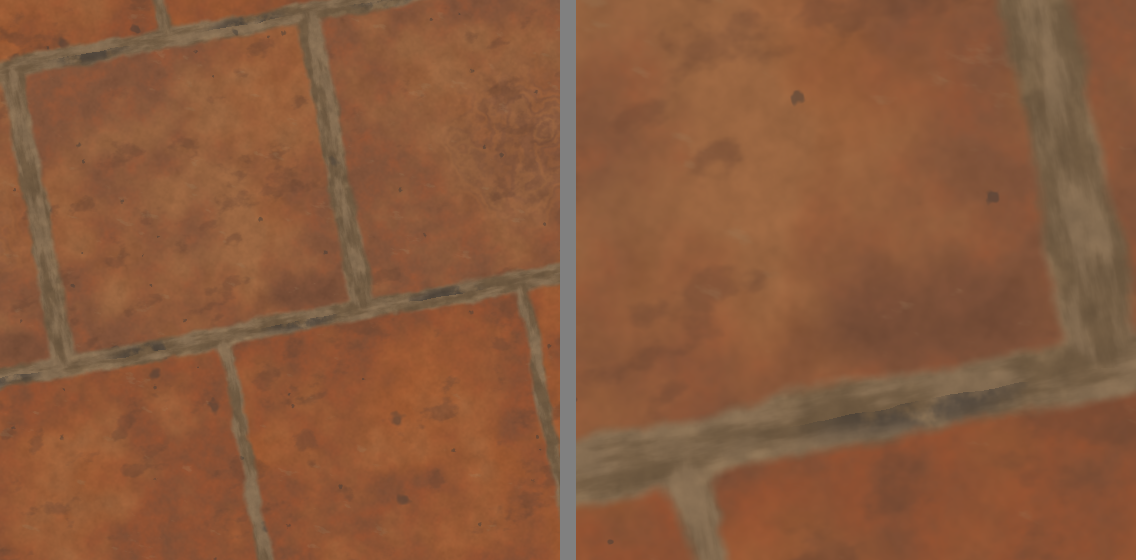
Left, the full canvas; right, a detail of the centre.
A WebGL 2 fragment shader for this texture:

```glsl
#version 300 es
precision highp float;
// Worn terracotta floor tiles in a tilted running bond with uneven mortar.
// A rotated grid gives the joints; layered value noise colours the clay,
// softens the edges and places stains, pits and streaks along the mortar.

#define TILT 0.187               // rotation of the rows, radians
#define TILE 0.541               // tile pitch in canvas heights
#define ORIGIN vec2(0.18, 0.317) // a joint crossing in rotated space
#define STAGGER 0.53             // shift of every other row, in tiles
#define BED_HALF 0.0185          // half width of joints between rows
#define WIDE_HALF 0.0205         // half width of joints in even rows
#define THIN_HALF 0.0125         // half width of joints in odd rows
#define ROUGHNESS 0.016          // waviness of the tile edges
#define SOFTNESS 0.0045          // blur of the tile edges
#define WEAR 0.75                // strength of stains and chips

uniform vec2 u_resolution;
out vec4 fragColor;

const vec3 OCHRE = vec3(0.59, 0.39, 0.25);
const vec3 ORANGE = vec3(0.615, 0.35, 0.195);
const vec3 UMBER = vec3(0.495, 0.325, 0.235);
const vec3 RUST = vec3(0.53, 0.295, 0.185);
const vec3 MORTAR = vec3(0.52, 0.425, 0.32);
const vec3 MORTAR_DARK = vec3(0.43, 0.345, 0.25);
const vec3 SOOT = vec3(0.25, 0.23, 0.215);
const vec3 CHIP = vec3(0.60, 0.49, 0.36);

float hash(vec2 p) {
    vec3 q = fract((p.xyx + 19.7) * vec3(0.1031, 0.1030, 0.0973));
    q += dot(q, q.yzx + 33.33);
    return fract((q.x + q.y) * q.z);
}

float noise(vec2 p) {
    vec2 i = floor(p), f = fract(p);
    f = f * f * (3.0 - 2.0 * f);
    return mix(mix(hash(i), hash(i + vec2(1, 0)), f.x),
               mix(hash(i + vec2(0, 1)), hash(i + vec2(1, 1)), f.x), f.y);
}

float fbm(vec2 p) {
    float sum = 0.0, amp = 0.5;
    for (int i = 0; i < 5; i++) {
        sum += amp * noise(p);
        p = mat2(1.6, 1.2, -1.2, 1.6) * p + 7.3;
        amp *= 0.5;
    }
    return sum;
}

// Soft elliptical mark, 1 at its centre
float blot(vec2 p, vec2 centre, vec2 radius) {
    return 1.0 - smoothstep(0.3, 1.1, length((p - centre) / radius));
}

// Sparse irregular pits, one candidate per cell
float pits(vec2 p, float density) {
    vec2 cell = floor(p);
    vec2 centre = 0.3 + 0.4 * vec2(hash(cell + 3.1), hash(cell + 8.7));
    float radius = 0.08 + 0.14 * hash(cell + 5.3);
    float dist = length(fract(p) - centre) + 0.15 * (noise(p * 9.0) - 0.5);
    return step(hash(cell), density) * (1.0 - smoothstep(radius * 0.3, radius, dist));
}

vec3 clayColor(vec2 q, vec2 local, vec2 id, float inset, float odd) {
    float broad = fbm(q * 5.0 + id * 3.7);
    float mottled = fbm(q * 17.0 + 11.0);
    float fine = fbm(q * 50.0 + 31.0);
    float rim = 1.0 - smoothstep(0.0, 0.14, inset + 0.15 * (broad - 0.5));

    float warmth = mix(0.05, 0.65, odd) + 0.25 * hash(id + 2.0);
    vec3 color = mix(OCHRE, ORANGE, clamp(warmth + 1.3 * (mottled - 0.5) + 0.3 * rim, 0.0, 1.0));
    vec3 shade = mix(UMBER, RUST, clamp(0.2 + 0.45 * odd + 1.6 * (fine - 0.5), 0.0, 1.0));
    float patches = smoothstep(0.40, 0.64, 0.5 * broad + 0.4 * mottled + 0.1 * fine + 0.09 * rim);
    color = mix(color, shade, 0.85 * patches);

    // Smoky corner on the even rows
    vec2 bent = local + 0.04 * (vec2(mottled, broad) - 0.5);
    color = mix(color, UMBER * 0.9, 0.75 * (1.0 - odd) * blot(bent, vec2(0.45, 0.05), vec2(0.10, 0.04)));

    // Broken ripples in a broad stain on alternate even-row tiles
    vec2 arm = local - vec2(0.35, 0.24);
    float ripple = sin(150.0 * length(arm) + 36.0 * mottled);
    float whorl = (1.0 - odd) * mod(id.x, 2.0) * blot(arm, vec2(0.0), vec2(0.19));
    color = mix(color, UMBER * 0.97, whorl * (0.45 + 0.25 * ripple));

    // Dark smudges, faint scratches, grain and rare pits
    float smudge = smoothstep(0.61, 0.75, fbm(q * vec2(19.0, 27.0) + 70.0));
    color = mix(color, UMBER * 0.85, 0.6 * WEAR * smudge);
    float scratch = smoothstep(0.70, 0.82, fbm(mat2(0.9, 0.4, -0.4, 0.9) * q * vec2(28.0, 60.0)));
    color = mix(color, CHIP, 0.3 * WEAR * scratch);
    color *= 1.0 + 0.2 * (fine - 0.49) + 0.035 * (noise(q * 200.0) - 0.5);
    float pit = max(pits(q * 13.0, 0.03), pits(q * 38.0 + 5.0, 0.04));
    return mix(color, SOOT, 0.6 * WEAR * pit);
}

vec3 mortarColor(vec2 q, vec2 local, vec2 edge, float inset) {
    // Streaks follow whichever joint is nearer
    float upright = smoothstep(-0.01, 0.01, edge.y - edge.x);
    float streak = mix(fbm(q * vec2(20.0, 75.0)), fbm(q * vec2(75.0, 20.0) + 50.0), upright);
    vec3 color = mix(MORTAR_DARK, MORTAR, smoothstep(0.3, 0.65, streak));
    float rim = smoothstep(-0.016, -0.004, inset) * smoothstep(0.5, 0.68, fbm(q * 26.0 + 9.0));
    color = mix(color, CHIP, 0.55 * WEAR * rim);

    // Dark deposit recurring along the joints between rows
    float fromBed = local.y - TILE * step(0.5 * TILE, local.y);
    float soot = blot(vec2(local.x, fromBed), vec2(0.145, 0.0), vec2(0.085, 0.022));
    soot *= smoothstep(0.34, 0.56, fbm(q * 34.0 + 4.0));
    soot = max(soot, 0.7 * pits(q * 16.0 + 2.0, 0.06));
    color = mix(color, SOOT, 0.85 * WEAR * soot);
    return color * (1.0 + 0.2 * (fbm(q * 85.0) - 0.48));
}

void main() {
    vec2 p = gl_FragCoord.xy / u_resolution.y;
    float c = cos(TILT), s = sin(TILT);
    vec2 q = mat2(c, -s, s, c) * p;

    // Wavy running-bond grid
    vec2 wobble = vec2(fbm(q * 13.0), fbm(q * 13.0 + 40.0)) - 0.48;
    vec2 grid = (q + ROUGHNESS * wobble - ORIGIN) / TILE;
    float odd = mod(floor(grid.y), 2.0);
    grid.x -= odd * STAGGER;
    vec2 id = floor(grid), local = fract(grid) * TILE;

    // Signed distance inside the tile, with eased corners
    vec2 edge = min(local, TILE - local) - vec2(mix(WIDE_HALF, THIN_HALF, odd), BED_HALF);
    float blend = max(0.012 - abs(edge.x - edge.y), 0.0) / 0.012;
    float inset = min(edge.x, edge.y) - 0.003 * blend * blend;
    inset += 0.012 * (fbm(q * 38.0 + 20.0) - 0.48);

    float soft = SOFTNESS + 0.5 / u_resolution.y;
    vec3 clay = clayColor(q, local, id, inset, odd);
    vec3 mortar = mortarColor(q, local, edge, inset);
    fragColor = vec4(mix(mortar, clay, smoothstep(-soft, soft, inset)), 1.0);
}
```
